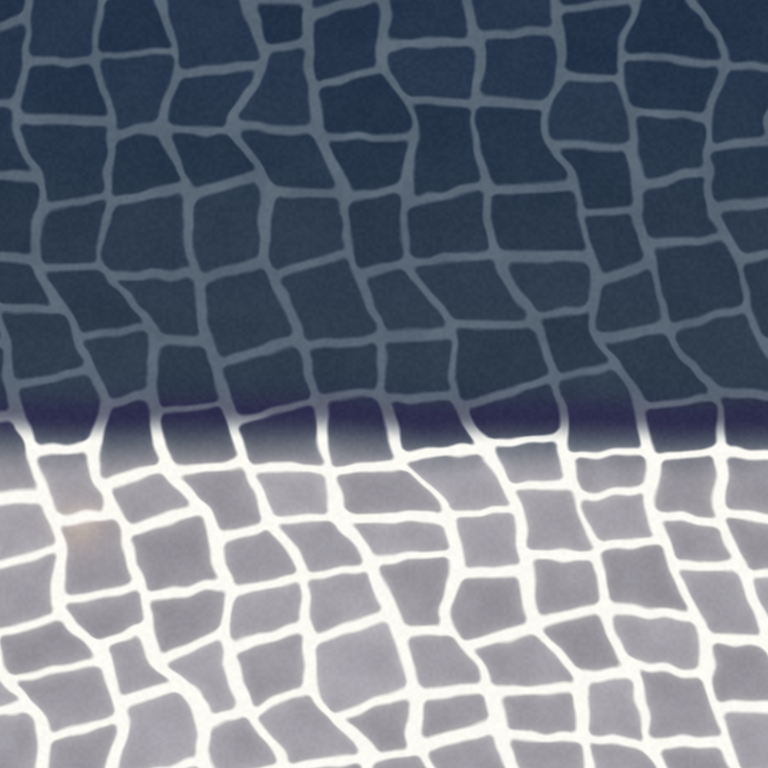
Give the GLSL for this texture, as a three.js fragment shader.

```glsl
// Irregular cobbles in leaning columns, crossed by the soft edge of a shadow:
// slate blue above, sunlit grey stones with glaring pale joints below.
// Each stone is a rounded box between wobbling seams and tilted courses.

varying vec2 vUv;

float hash(vec2 p) {
  vec3 q = fract(p.xyx * 0.1031);
  q += dot(q, q.yzx + 33.33);
  return fract((q.x + q.y) * q.z);
}

float noise(vec2 p) {
  vec2 i = floor(p), f = fract(p);
  f = f * f * (3.0 - 2.0 * f);
  return mix(mix(hash(i), hash(i + vec2(1, 0)), f.x),
             mix(hash(i + vec2(0, 1)), hash(i + vec2(1, 1)), f.x), f.y);
}

// Bends the canvas into stone units: columns across, rows up
vec2 layStones(vec2 p) {
  float lower = 1.0 - smoothstep(0.25, 0.48, p.y);
  float lean = 0.32 * p.y - 0.25 * max(p.y - 0.72, 0.0);
  float rise = p.y - 0.04 * lower * sin(3.5 * p.x - 0.8) - 0.479;
  return vec2((p.x + lean - 0.065) / 0.1, rise / (rise < 0.0 ? 0.081 : 0.0895));
}

// Left seam of a column at height v
float seam(float column, float v) {
  return column + 0.5 * (noise(vec2(column + 11.0, v + 40.0)) - 0.5);
}

// Lower joint of a stone, with its own height and tilt
float course(vec2 id, float u) {
  float shift = 0.55 * (hash(vec2(id.x, 71.0)) - 0.5);
  float jitter = 0.38 * (hash(id + 19.0) - 0.5);
  float tilt = 0.12 + 0.45 * (hash(id + 53.0) - 0.5);
  return id.y + shift + jitter + tilt * (u - id.x - 0.5);
}

// Signed distance to one stone, in canvas units
float stone(vec2 g, vec2 id, float gap) {
  float wedge = 0.012 * (hash(id + 37.0) - 0.5) * (g.y - id.y - 0.5);
  float left = (seam(id.x, g.y) - g.x) * 0.1 + gap * (0.6 + 0.8 * hash(id + 3.0));
  float right = (g.x - seam(id.x + 1.0, g.y)) * 0.1 + gap * (0.6 + 0.8 * hash(id + 7.0));
  float below = (course(id, g.x) - g.y) * 0.086 + gap * (0.6 + 0.6 * hash(id + 13.0));
  float above = (g.y - course(id + vec2(0, 1), g.x)) * 0.086 + gap * (0.6 + 0.6 * hash(id + 17.0));
  vec2 q = vec2(max(left, right) + wedge, max(below, above)) + 0.008;
  return length(max(q, 0.0)) + min(max(q.x, q.y), 0.0) - 0.008;
}

void main() {
  vec2 p = vUv;

  // Ragged stone edges
  vec2 ragged = vec2(noise(p * 45.0), noise(p * 45.0 + 90.0)) - 0.5;
  vec2 g = layStones(p + 0.006 * ragged);

  // Nearest stone
  float gap = mix(0.0078, 0.0065, smoothstep(0.4, 0.48, p.y));
  float d = 1.0;
  vec2 nearest = vec2(0.0);
  for (int x = -1; x <= 1; x++) {
    for (int y = -1; y <= 1; y++) {
      vec2 id = floor(g) + vec2(x, y);
      float s = stone(g, id, gap);
      if (s < d) { d = s; nearest = id; }
    }
  }
  float joint = smoothstep(-0.003, 0.0035, d);
  float tone = hash(nearest + 61.0) - 0.5;

  // Shadow edge: the pale joints catch the light before the stones do
  float height = p.y + 0.012 * (noise(vec2(p.x * 9.0, 5.0)) - 0.5);
  float stoneLight = 1.0 - smoothstep(0.375, 0.458, height);
  float jointLight = 1.0 - smoothstep(0.422, 0.465, height);
  float fringe = exp(-pow((height - 0.458) / 0.025, 2.0));

  // Stones
  float mottle = noise(p * 28.0) - 0.5;
  vec3 shaded = mix(vec3(0.185, 0.24, 0.30), vec3(0.15, 0.205, 0.29), smoothstep(0.5, 1.0, p.y));
  shaded += 0.025 * tone + 0.015 * mottle;
  shaded = mix(shaded, vec3(0.18, 0.165, 0.30), 0.8 * fringe);
  vec3 sunlit = vec3(0.62, 0.61, 0.64) + 0.07 * tone + 0.05 * mottle;
  sunlit += vec3(0.10, 0.06, 0.01) * exp(-dot(p - vec2(0.105, 0.315), p - vec2(0.105, 0.315)) * 900.0);
  vec3 stones = mix(shaded, sunlit, stoneLight);

  // Joints, with glare spilling over the sunlit stones
  vec3 mortar = mix(vec3(0.35, 0.40, 0.455) + 0.04 * mottle, vec3(0.99, 0.985, 0.96), jointLight);
  mortar = mix(mortar, vec3(0.42, 0.38, 0.46), 0.35 * fringe * (1.0 - jointLight));
  stones = mix(stones, vec3(0.96, 0.94, 0.90), 0.28 * stoneLight * exp(min(d, 0.0) / 0.006));
  vec3 color = mix(stones, mortar, joint);

  // Fine grain
  color += 0.025 * (noise(p * 230.0) - 0.5);
  gl_FragColor = vec4(clamp(color, 0.0, 1.0), 1.0);
}
```
